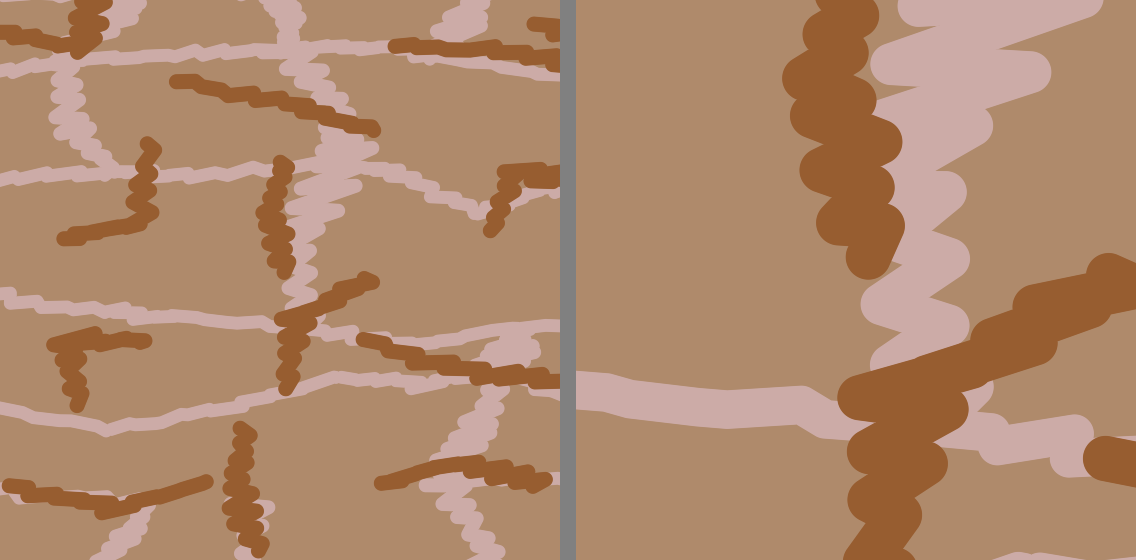
Left: the whole. Right: its middle third, enlarged.
Give the GLSL for this pattern, as a WebGL 1 fragment shader.

```glsl
precision highp float;
// Desert camouflage: a pink net and loose brown strokes on a tan ground.
// Each stroke is a round brush zigzagging sideways along a bent path, so
// level runs stay thin while steep runs grow wide with scalloped edges.

uniform vec2 u_resolution;

float hash(vec2 p) {
  return fract(sin(dot(p, vec2(127.1, 311.7))) * 43758.5453);
}

vec2 hash2(vec2 p) {
  return vec2(hash(p), hash(p + vec2(37.3, 17.9)));
}

float segmentDistance(vec2 p, vec2 a, vec2 b) {
  vec2 ab = b - a;
  float h = clamp(dot(p - a, ab) / max(dot(ab, ab), 1e-6), 0.0, 1.0);
  return length(p - a - ab * h);
}

// Brush stroke from a over the bend m to b; sway is the sideways swing
float stroke(vec2 p, vec2 a, vec2 m, vec2 b, float sway, float radius, float seed) {
  float d = 1.0;
  float side = 1.0;
  vec2 last = a;
  for (int i = 1; i <= 16; i++) {
    float t = float(i) / 16.0;
    float r = hash(vec2(seed, float(i)));
    vec2 next = t < 0.5 ? mix(a, m, 2.0 * t) : mix(m, b, 2.0 * t - 1.0);
    float swell = 0.75 + 0.35 * sin(6.0 * t + seed);
    next += side * sway * swell * (0.6 + 0.7 * r) * vec2(1.0, 0.22);
    next.y += (fract(r * 7.0) - 0.5) * 0.011;
    d = min(d, segmentDistance(p, last, next));
    last = next;
    side = -side;
  }
  return d - radius;
}

// Net: jittered grid nodes joined to the right and upward
const vec2 NET_CELL = vec2(0.34, 0.19);

vec2 netNode(vec2 id) {
  return (id + 0.14 + 0.72 * hash2(id + 5.0)) * NET_CELL;
}

float pinkNet(vec2 p) {
  float d = 1.0;
  vec2 base = floor(p / NET_CELL);
  for (int y = -1; y <= 1; y++) {
    for (int x = -1; x <= 1; x++) {
      vec2 id = base + vec2(float(x), float(y));
      float seed = 40.0 * hash(id + 2.7);
      vec2 a = netNode(id);
      vec2 bend = hash2(id + 9.4) - 0.5;
      if (hash(id + 21.0) < 0.8) {
        vec2 b = netNode(id + vec2(1.0, 0.0));
        vec2 m = mix(a, b, 0.5) + bend * vec2(0.12, 0.06);
        d = min(d, stroke(p, a, m, b, 0.015, 0.0115, seed));
      }
      if (hash(id + 33.0) < 0.58) {
        vec2 b = netNode(id + vec2(0.0, 1.0));
        vec2 m = mix(a, b, 0.5) + bend.yx * vec2(0.10, 0.04);
        float sway = mix(0.014, 0.044, hash(id + 45.0));
        d = min(d, stroke(p, a, m, b, sway, 0.0125, seed + 3.1));
      }
    }
  }
  return d;
}

// One arm of a brown stroke: mostly level, sometimes steep
vec2 brownArm(vec2 id, float dir) {
  vec2 r = hash2(id + 13.0 * dir);
  if (hash(id + 51.0 + 7.0 * dir) < 0.3)
    return vec2((r.x - 0.5) * 0.12, dir * mix(0.09, 0.15, r.y));
  return vec2(dir * mix(0.13, 0.23, r.x), (r.y - 0.45) * 0.13);
}

float brownStrokes(vec2 p) {
  float d = 1.0;
  vec2 cell = vec2(0.333, 0.25);
  vec2 base = floor(p / cell);
  for (int y = -1; y <= 1; y++) {
    for (int x = -1; x <= 1; x++) {
      vec2 id = base + vec2(float(x), float(y));
      vec2 m = (id + 0.2 + 0.6 * hash2(id + 61.0)) * cell;
      float seed = 40.0 * hash(id + 71.0);
      float sway = mix(0.014, 0.024, hash(id + 81.0));
      vec2 a = m + brownArm(id, -1.0);
      vec2 b = m + brownArm(id, 1.0);
      d = min(d, stroke(p, a, m, b, sway, 0.0135, seed));
    }
  }
  return d;
}

void main() {
  float size = min(u_resolution.x, u_resolution.y);
  vec2 p = gl_FragCoord.xy / size;
  float edge = 0.6 / size;

  vec3 tan_ground = vec3(0.686, 0.541, 0.42);
  vec3 pink = vec3(0.80, 0.67, 0.655);
  vec3 brown = vec3(0.592, 0.365, 0.19);

  // Layers from back to front
  vec3 color = tan_ground;
  color = mix(color, pink, 1.0 - smoothstep(-edge, edge, pinkNet(p)));
  color = mix(color, brown, 1.0 - smoothstep(-edge, edge, brownStrokes(p)));
  gl_FragColor = vec4(color, 1.0);
}
```
